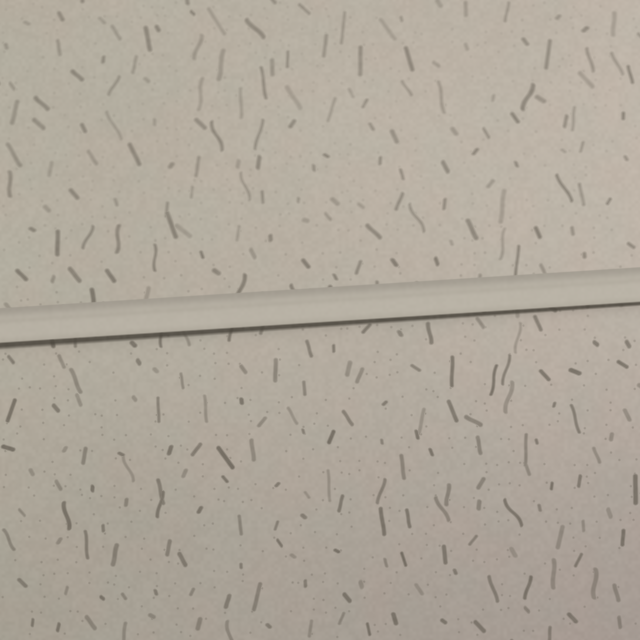
Give the GLSL for this texture, as a Shadertoy shader.

```glsl
const vec3 TOP_LEFT = vec3(0.705, 0.680, 0.625);
const vec3 TOP_RIGHT = vec3(0.745, 0.708, 0.660);
const vec3 LOW_LEFT = vec3(0.650, 0.625, 0.575);
const vec3 LOW_RIGHT = vec3(0.645, 0.605, 0.575);
const vec3 RAIL_LIGHT = vec3(0.725, 0.700, 0.650);
const vec3 RAIL_SHADE = vec3(0.640, 0.615, 0.570);
const vec3 SEAM_COLOR = vec3(0.300, 0.280, 0.245);
const vec3 MARK_COLOR = vec3(0.400, 0.375, 0.335);
const float RAIL_BASE = 0.4640;   // lower rail edge at the left side
const float RAIL_SLOPE = 0.0640;
const float RAIL_HEIGHT = 0.0545;
const float MARK_GRID = 18.0;
const float SPECK_GRID = 52.0;
const float GRAIN = 0.022;

float hash(vec2 p) {
    vec3 q = fract(vec3(p.xyx) * 0.1031);
    q += dot(q, q.yzx + 33.33);
    return fract((q.x + q.y) * q.z);
}

float noise(vec2 p) {
    vec2 i = floor(p), f = fract(p);
    f = f * f * (3.0 - 2.0 * f);
    return mix(mix(hash(i), hash(i + vec2(1, 0)), f.x),
               mix(hash(i + vec2(0, 1)), hash(i + vec2(1, 1)), f.x), f.y);
}

// Distance to a wavy fissure centred on the origin
float fissureDistance(vec2 p, float angle, float halfLength, float bend) {
    float c = cos(angle), s = sin(angle);
    p = vec2(c * p.x - s * p.y, s * p.x + c * p.y);
    p.x -= bend * sin(p.y * 110.0);
    p.y -= clamp(p.y, -halfLength, halfLength);
    return length(p);
}

// Scattered fissures, one jittered mark per cell
float fissures(vec2 uv, float soft) {
    vec2 cell = floor(uv * MARK_GRID);
    float cover = 0.0;
    for (int j = -1; j <= 1; j++)
    for (int i = -1; i <= 1; i++) {
        vec2 id = cell + vec2(i, j);
        vec2 jitter = vec2(hash(id + 11.3), hash(id + 47.9));
        float size = hash(id + 83.1);
        float angle = mix(-1.15, 0.6, hash(id + 29.7));
        float halfLength = mix(0.002, 0.024, size * size);
        angle *= mix(1.0, 0.45, size * size);
        float bend = 0.0035 * (hash(id + 61.5) - 0.5) * 2.0;
        float radius = mix(0.0022, 0.0036, hash(id + 5.2));
        vec2 p = uv - (id + 0.08 + 0.84 * jitter) / MARK_GRID;
        float d = fissureDistance(p, angle, halfLength, bend);
        float ink = mix(0.45, 1.0, hash(id + 71.4));
        cover = max(cover, ink * (1.0 - smoothstep(radius - soft, radius + soft, d)));
    }
    return cover;
}

// Pinholes much smaller than the fissures
float specks(vec2 uv, float soft) {
    vec2 g = uv * SPECK_GRID, id = floor(g);
    vec2 centre = 0.2 + 0.6 * vec2(hash(id + 3.7), hash(id + 19.1));
    float d = length(fract(g) - centre) / SPECK_GRID;
    float present = step(0.62, hash(id + 37.0));
    return present * (1.0 - smoothstep(0.0, 0.0012 + soft, d));
}

void mainImage(out vec4 fragColor, in vec2 fragCoord) {
    vec2 uv = fragCoord / iResolution.xy;
    float pixel = 1.0 / iResolution.y;

    // Board lit from above, dimmer toward the bottom
    float rise = smoothstep(-0.1, 0.72, uv.y);
    vec3 color = mix(mix(LOW_LEFT, LOW_RIGHT, uv.x),
                     mix(TOP_LEFT, TOP_RIGHT, uv.x), rise);
    color += 0.012 * (noise(uv * 5.0) - 0.5);
    color += vec3(0.012, -0.004, -0.003) * (noise(uv * 22.0 + 9.0) - 0.5);

    // Marks are sharper and darker on the lower board
    float lower = 1.0 - smoothstep(0.35, 0.75, uv.y);
    float soft = max(pixel, mix(0.0030, 0.0020, lower));
    float ink = fissures(uv, soft) * mix(0.54, 0.78, lower);
    ink = max(ink, specks(uv, soft) * mix(0.10, 0.32, lower));
    color = mix(color, MARK_COLOR, ink);

    // Rail profile, with a soft upper lip and a bright lower face
    float h = uv.y - RAIL_BASE - RAIL_SLOPE * uv.x;
    float edge = max(pixel, 0.0015);
    float t = h / RAIL_HEIGHT;
    float inside = smoothstep(-edge, edge, h)
                 * (1.0 - smoothstep(-edge, edge, h - RAIL_HEIGHT));
    vec3 rail = mix(RAIL_LIGHT, RAIL_SHADE, smoothstep(0.62, 0.98, t));
    rail -= 0.025 * exp(-pow((t - 0.62) / 0.08, 2.0));
    rail -= 0.030 * (1.0 - smoothstep(0.0, 0.22, t));
    rail += 0.012 * (uv.x - 0.5);
    color = mix(color, rail, inside);

    // Dark seam below the rail, thinner to the right
    float seamWidth = mix(0.0100, 0.0055, uv.x);
    float seam = smoothstep(-seamWidth - 0.002, -seamWidth * 0.45, h)
               * (1.0 - smoothstep(-edge, edge * 1.5, h));
    color = mix(color, SEAM_COLOR, seam * 0.85);
    color *= 1.0 - 0.07 * exp(-abs(h + 0.008) / 0.008) * (1.0 - inside);

    // Fine surface grain
    float grain = noise(uv * 190.0) + 0.5 * noise(uv * 90.0 + 31.0) - 0.75;
    color += GRAIN * grain * mix(1.0, 0.45, inside);
    fragColor = vec4(clamp(color, 0.0, 1.0), 1.0);
}
```
